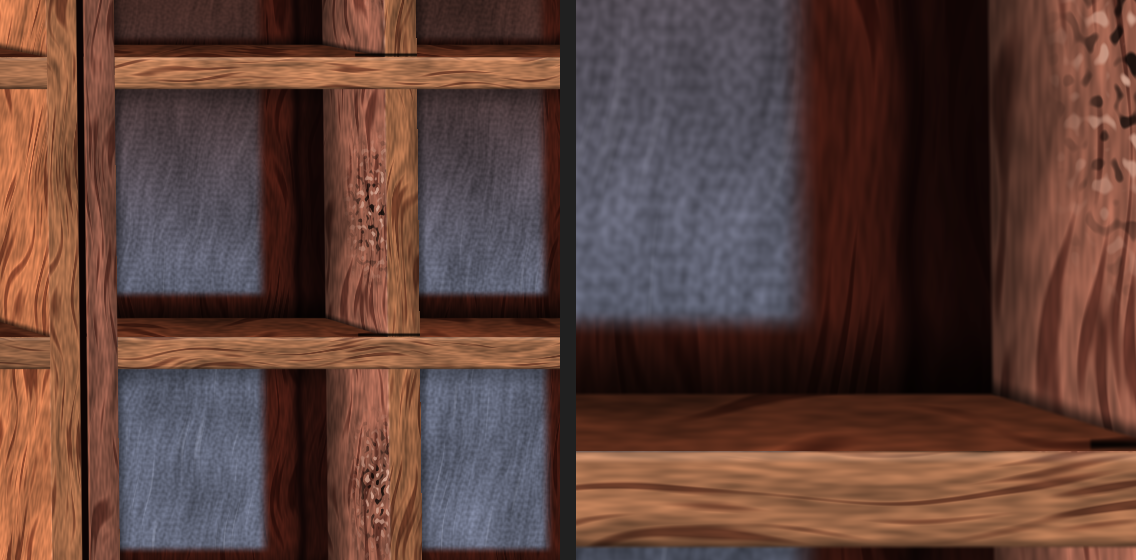
Left, the full canvas; right, a detail of the centre.
Write a three.js fragment shader that draws this texture.

```glsl
// Old wooden pigeonhole cabinet: two shelves and upright dividers around slate-grey backs.
// Cells repeat by column and row; each is layered from back panel to front edges,
// with stretched gradient noise for grain, scratches and chips.
varying vec2 vUv;

const float COL_START = 0.203, COL_STEP = 0.54;    // first cell and column period
const float SHELF_Y = 0.102, ROW_STEP = 0.5;       // measured downwards
const float SHELF_H = 0.057;
const float WALL_X = 0.26, SIDE_X = 0.372, FACE_X = 0.483; // offsets in a column
const float POST_L = 0.083, GAP_L = 0.136, GAP_R = 0.148;  // left post and dark gap
const float LEAN = 0.011, SOFT = 0.0016;
const vec3 SLATE = vec3(0.37, 0.39, 0.46);
const vec3 DUSK = vec3(0.25, 0.155, 0.135);
const vec3 WALL = vec3(0.25, 0.095, 0.065);
const vec3 BLACK = vec3(0.045, 0.012, 0.012);
const vec3 SHELF_TOP = vec3(0.37, 0.18, 0.11);
const vec3 SHELF_FRONT = vec3(0.69, 0.46, 0.32);
const vec3 SIDE = vec3(0.57, 0.35, 0.28);
const vec3 FACE = vec3(0.62, 0.40, 0.27);
const vec3 WARM_SIDE = vec3(0.72, 0.43, 0.28);
const vec3 STILE = vec3(0.50, 0.31, 0.25);
const vec3 CHIP = vec3(0.82, 0.64, 0.56);

vec2 gradient(vec2 i) {
  float a = 6.2832 * fract(sin(dot(i, vec2(127.1, 311.7))) * 43758.5);
  return vec2(cos(a), sin(a));
}

float noise(vec2 p) {
  vec2 i = floor(p), f = p - i, u = f * f * f * (f * (f * 6.0 - 15.0) + 10.0);
  vec2 e = vec2(1.0, 0.0);
  float low = mix(dot(gradient(i), f), dot(gradient(i + e), f - e), u.x);
  float high = mix(dot(gradient(i + e.yx), f - e.yx), dot(gradient(i + 1.0), f - 1.0), u.x);
  return 1.4 * mix(low, high, u.y);
}

float over(float edge, float x) { return smoothstep(edge - SOFT, edge + SOFT, x); }
float band(float a, float b, float x) { return over(a, x) * (1.0 - over(b, x)); }
float line(float at, float width, float x) { return 1.0 - smoothstep(0.0, width, abs(x - at)); }

// Grain runs along q.y
vec3 wood(vec2 q, float seed, vec3 base) {
  q += seed * vec2(3.7, 1.9);
  float bend = noise(q * vec2(13.0, 5.0));
  float broad = noise(vec2(q.x * 42.0 + bend * 2.2, q.y * 5.0));
  float streak = noise(vec2(q.x * 120.0 + bend * 4.0, q.y * 9.0));
  float fibre = noise(q * vec2(270.0, 48.0));
  float tone = 1.0 + 0.24 * broad + 0.24 * streak + 0.16 * fibre;
  vec3 c = base * tone;
  return mix(c, c * vec3(0.57, 0.48, 0.47), smoothstep(0.16, 0.6, streak + 0.4 * bend));
}

vec3 slate(vec2 p, float seed) {
  vec2 q = p + seed * 2.3;
  float cloud = noise(q * vec2(10.0, 7.0));
  vec2 s = vec2(q.x + 0.16 * q.y + 0.015 * cloud, q.y);
  float brush = noise(s * vec2(95.0, 12.0)) + 0.6 * noise(s * vec2(210.0, 40.0));
  float scratch = smoothstep(0.38, 0.75, noise(s * vec2(130.0, 6.0) + 8.0));
  vec3 c = mix(DUSK, SLATE, smoothstep(-0.02, 0.6, p.y));
  return c * (1.0 + 0.2 * cloud + 0.15 * brush + 0.14 * noise(q * 170.0)) + 0.09 * scratch * p.y;
}

void main() {
  vec2 p = vec2(vUv.x, 1.0 - vUv.y);
  float x = p.x - LEAN * p.y, y = p.y;
  float isLeft = 1.0 - step(0.5 * (GAP_L + GAP_R), x);
  float col = floor((x - COL_START) / COL_STEP);
  float cx = mix(x - COL_START - col * COL_STEP, x + FACE_X - POST_L, isLeft);
  float row = floor((y - SHELF_Y) / ROW_STEP);
  float fy = y - SHELF_Y - row * ROW_STEP, rise = ROW_STEP - fy;
  float lip = 0.034 + 0.012 * row, foot = 0.077 + 0.045 * row;
  float seed = col * 3.0 + row + 5.0;

  // Recess: shaded side wall, back panel and dark foot
  float depth = smoothstep(WALL_X + 0.02, SIDE_X - 0.01, cx);
  float gloom = depth * mix(0.85, 0.5, step(0.5, row));
  vec3 color = mix(wood(p, seed, WALL), BLACK, gloom);
  color = mix(color, BLACK, 0.8 * line(0.325, 0.014, cx + 0.006 * noise(vec2(y * 9.0, seed))));
  float panelEnd = WALL_X - 0.035 * max(col, 0.0);
  float panel = 1.0 - smoothstep(panelEnd - 0.014, panelEnd + 0.012, cx);
  panel *= smoothstep(foot - 0.01, foot + 0.008, rise);
  color = mix(color, slate(p, seed), panel);
  color *= mix(0.25, 1.0, smoothstep(lip - 0.01, foot + 0.015, rise));
  color *= 0.72 + 0.28 * smoothstep(SHELF_H, SHELF_H + 0.04, fy);
  color *= 0.65 + 0.35 * smoothstep(0.0, 0.018, cx);

  // Shelf top seen from above
  vec3 topWood = wood(p.yx, row + 3.0, SHELF_TOP) * (0.65 + 0.45 * (1.0 - rise / lip));
  color = mix(color, topWood, 1.0 - over(lip, rise));

  // Divider side with a slanted foot, worn chips and a pale arris
  float across = clamp((cx - SIDE_X) / (FACE_X - SIDE_X), 0.0, 1.0);
  float slant = lip * (1.0 - across);
  vec2 grainP = vec2(p.x + 0.12 * isLeft * y, y);
  vec3 side = wood(grainP, seed + 2.0, mix(SIDE, WARM_SIDE, isLeft));
  side *= mix(0.5 + 0.55 * smoothstep(0.0, 0.5, across), 1.05, isLeft);
  float wear = line(0.27, 0.17, fy) * smoothstep(0.25, 0.8, across) * (1.0 - isLeft);
  float flecks = noise(p * vec2(115.0, 80.0) + seed);
  side = mix(side, CHIP, wear * smoothstep(0.2, 0.55, flecks));
  side *= 1.0 - 0.8 * wear * smoothstep(0.2, 0.55, -flecks);
  side *= 0.4 + 0.6 * smoothstep(slant, slant + 0.012, rise);
  color = mix(color, side, over(SIDE_X, cx) * over(slant, rise));
  vec3 face = wood(p, seed + 7.0, FACE) * (1.0 - 0.25 * smoothstep(0.52, 0.54, cx));
  color = mix(color, face, over(FACE_X, cx));
  color += 0.12 * line(FACE_X, 0.004, cx) * (0.6 + noise(vec2(y * 60.0, 2.0)));
  color *= 1.0 - 0.85 * line(0.004, 0.005, rise) * over(0.43, cx) * (1.0 - isLeft);

  // Shelf fronts, interrupted by the vertical posts
  float open = max(1.0 - over(POST_L, x), over(COL_START, x));
  vec3 front = wood(p.yx, row + 9.0, SHELF_FRONT * (1.0 - 0.1 * row) * (1.0 - 0.15 * isLeft));
  front += 0.1 * line(0.003, 0.005, fy);
  front *= 0.55 + 0.45 * smoothstep(0.0, 0.007, SHELF_H - fy);
  color = mix(color, front, open * band(0.0, SHELF_H, fy));

  // Continuous posts and the gap between them
  color = mix(color, wood(p, 4.0, FACE), band(POST_L, GAP_L, x));
  vec3 stile = wood(p, 12.0, STILE) * (0.78 + 0.3 * line(0.174, 0.04, x));
  color = mix(color, stile, band(GAP_R, COL_START, x));
  color = mix(color, BLACK, band(GAP_L, GAP_R, x));
  color += vec3(0.2, 0.11, 0.08) * line(GAP_R + 0.002, 0.003, x);
  gl_FragColor = vec4(clamp(color, 0.0, 1.0), 1.0);
}
```
